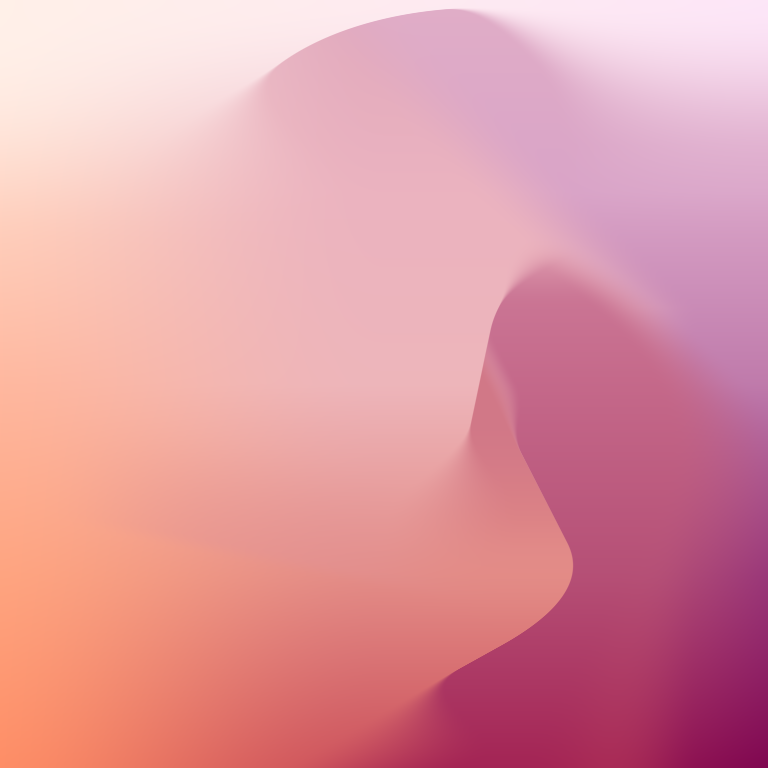
Write a Shadertoy shader that draws this background.

```glsl
// Blends five colours spaced evenly from bottom (0) to top (1).
vec3 ramp(float t, vec3 stops[5]) {
    vec3 colour = vec3(0.0);
    for (int i = 0; i < 5; i++) {
        colour += stops[i] * max(0.0, 1.0 - abs(clamp(t, 0.0, 1.0) * 4.0 - float(i)));
    }
    return colour;
}

float smoothMin(float a, float b, float k) {
    float h = max(k - abs(a - b), 0.0);
    return min(a, b) - h * h / (4.0 * k);
}

// Coverage of the rounded upper fold: crisp on top, soft at both sides.
float upperFold(vec2 p, float pixel) {
    vec2 q = (p - vec2(0.63, 0.81)) / vec2(0.33, 0.18);
    float inside = 1.0 - length(vec2(min(q.x, 0.0), max(q.y, 0.0)));
    float leftBlur = 4.0 * pixel + 0.5 * (1.0 - smoothstep(0.75, 0.92, p.y));
    float rightBlur = 2.2 * smoothstep(0.58, 1.0, p.x);
    return smoothstep(-leftBlur, leftBlur + rightBlur, inside);
}

// Coverage to the right of the steep crease in the middle.
float rightOfCrease(vec2 p, float pixel) {
    float bend = max(p.y - 0.57, 0.0);
    float edge = 0.603 + 0.21 * (p.y - 0.4) + 5.0 * bend * bend;
    float blur = pixel + 0.07 * smoothstep(0.6, 0.72, p.y)
               + 0.09 * (1.0 - smoothstep(0.32, 0.45, p.y));
    return smoothstep(-blur, blur, p.x - edge);
}

// Coverage to the right of the salmon flap with its rounded corner.
float rightOfFlap(vec2 p, float pixel) {
    float upper = 0.67 - 0.513 * (p.y - 0.427);
    float lower = 0.677 + 1.8 * (p.y - 0.173);
    float edge = smoothMin(upper, lower, 0.155);
    float blur = pixel + 0.25 * (1.0 - smoothstep(0.0, 0.13, p.y))
               + 0.04 * smoothstep(0.41, 0.5, p.y);
    return smoothstep(-pixel, blur, p.x - edge);
}

void mainImage(out vec4 fragColor, in vec2 fragCoord) {
    vec2 p = fragCoord / iResolution.xy;
    float pixel = 0.8 / iResolution.y;

    // Vertical gradients of the sheets
    vec3 peach = ramp(p.y, vec3[5](vec3(1.0, 0.56, 0.40), vec3(1.0, 0.645, 0.50),
        vec3(1.0, 0.72, 0.62), vec3(1.0, 0.83, 0.76), vec3(1.0, 0.94, 0.91)));
    vec3 pink = ramp(p.y, vec3[5](vec3(0.80, 0.32, 0.36), vec3(0.89, 0.55, 0.53),
        vec3(0.93, 0.71, 0.73), vec3(0.92, 0.70, 0.75), vec3(0.88, 0.66, 0.74)));
    vec3 violet = ramp(p.y, vec3[5](vec3(0.47, 0.0, 0.31), vec3(0.55, 0.17, 0.48),
        vec3(0.75, 0.48, 0.67), vec3(0.85, 0.64, 0.78), vec3(0.88, 0.68, 0.78)));
    vec3 rose = ramp(p.y, vec3[5](vec3(0.64, 0.14, 0.33), vec3(0.71, 0.31, 0.46),
        vec3(0.77, 0.41, 0.54), vec3(0.82, 0.52, 0.63), vec3(0.85, 0.60, 0.70)));

    // Peach to pink, then violet beyond the diagonal
    vec3 colour = mix(peach, pink, smoothstep(-0.05, 0.5, p.x));
    float diagonal = p.x + max(p.y, 0.6) - 1.41;
    colour = mix(colour, violet, smoothstep(-0.05, 0.1, diagonal));

    // Faint lower crease
    float rise = p.y - 0.342 + 0.2 * p.x;
    float crease = smoothstep(-0.012, 0.012, rise) * (1.0 - smoothstep(0.0, 0.16, rise));
    crease *= smoothstep(0.05, 0.3, p.x) * (1.0 - smoothstep(0.4, 0.65, p.x));
    colour = mix(colour, vec3(0.88, 0.57, 0.59), 0.35 * crease);

    // Pale light above the fold
    vec3 pale = mix(vec3(1.0, 0.94, 0.91), vec3(0.99, 0.90, 0.97), p.x);
    float light = smoothstep(0.68, 1.0, p.y) * (1.0 - upperFold(p, pixel));
    colour = mix(colour, pale, light);

    // Shaded salmon flap
    float pastCrease = rightOfCrease(p, pixel);
    float pastFlap = rightOfFlap(p, pixel);
    vec3 salmon = mix(vec3(0.89, 0.54, 0.52), vec3(0.82, 0.47, 0.53),
                      smoothstep(0.22, 0.46, p.y));
    float shade = pastCrease * (1.0 - pastFlap) * smoothstep(0.18, 0.34, p.y);
    colour = mix(colour, salmon, shade);

    // Rose sheet, softly dissolving to the right and at its tip
    float bow = p.y - 0.35;
    float rightEdge = 0.97 - (bow > 0.0 ? 2.4 : 0.6) * bow * bow;
    float rightBlur = mix(0.22, 0.05, smoothstep(0.0, 0.6, p.y));
    float roseMask = pastFlap * mix(1.0, pastCrease, smoothstep(0.2, 0.4, p.y));
    roseMask *= 1.0 - smoothstep(-rightBlur, rightBlur, p.x - rightEdge);
    roseMask *= 1.0 - smoothstep(0.6, 0.73, p.y);
    colour = mix(colour, rose, roseMask);

    fragColor = vec4(colour, 1.0);
}
```
